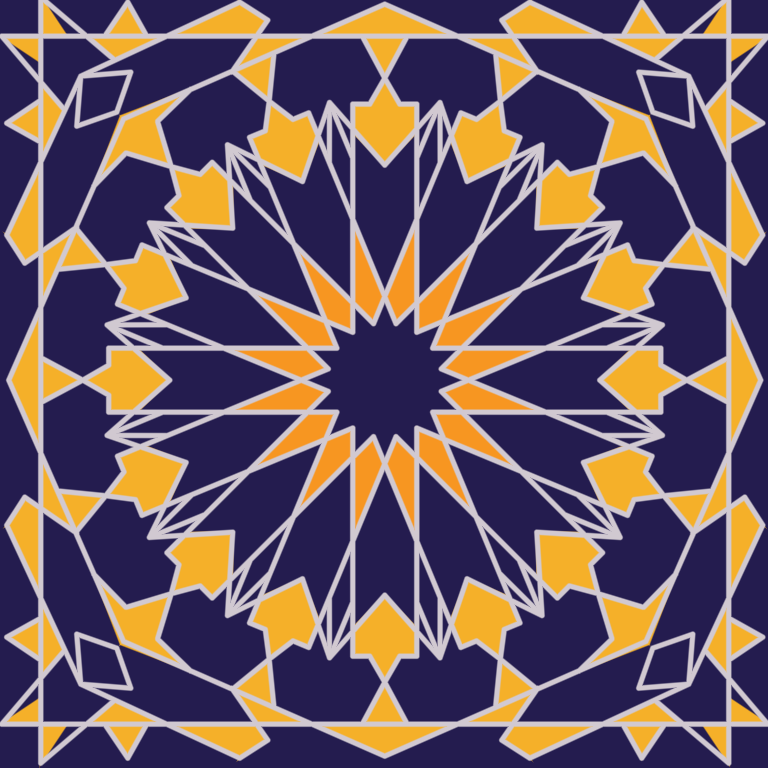
This pattern is drawn by a three.js fragment shader. Its source:

```glsl
// Draws a sixteen-fold star rosette with corner strapwork in navy, amber and silver.
varying vec2 vUv;

const float PI = 3.14159265;
const float SOFT = 0.010;
const float STRAP = 0.026;
const vec3 NAVY = vec3(0.14, 0.11, 0.31);
const vec3 AMBER = vec3(0.96, 0.69, 0.16);
const vec3 ORANGE = vec3(0.97, 0.59, 0.13);
const vec3 SILVER = vec3(0.82, 0.79, 0.82);

float segment(vec2 p, vec2 a, vec2 b) {
  vec2 ab = b - a;
  return length(p - a - ab * clamp(dot(p - a, ab) / dot(ab, ab), 0.0, 1.0));
}

float side(vec2 p, vec2 a, vec2 b) {
  vec2 e = normalize(b - a);
  return e.y * (p.x - a.x) - e.x * (p.y - a.y);
}

// Signed distance bound of a triangle, either winding
float tri(vec2 p, vec2 a, vec2 b, vec2 c) {
  float s = side(c, a, b) < 0.0 ? 1.0 : -1.0;
  return max(s * side(p, a, b), max(s * side(p, b, c), s * side(p, c, a)));
}

// Slight overlap closes the seams between joined triangles
float fill(float d) {
  return 1.0 - smoothstep(0.0, 0.02, d);
}

// Mirror into one half sector; the sector axis becomes +x
vec2 foldSector(vec2 p, float count) {
  float wedge = 2.0 * PI / count;
  float angle = abs(mod(atan(p.y, p.x) + 0.5 * wedge, wedge) - 0.5 * wedge);
  return length(p) * vec2(cos(angle), sin(angle));
}

// Arrowheads and the narrow star tips between cells
float arrowFill(vec2 q) {
  float d = tri(q, vec2(2.15, 0.0), vec2(2.48, 0.32), vec2(2.76, 0.0));
  d = min(d, tri(q, vec2(2.48, 0.32), vec2(2.76, 0.32), vec2(2.76, 0.0)));
  d = min(d, tri(q, vec2(2.76, 0.0), vec2(2.76, 0.15), vec2(3.02, 0.0)));
  return min(d, tri(q, vec2(3.02, 0.0), vec2(3.43, 0.22), vec2(3.44, 0.0)));
}

float rosetteLines(vec2 q) {
  vec2 spike = vec2(2.776, 0.552);
  vec2 kiteTip = vec2(1.61, 0.32);
  vec2 crossing = vec2(0.836, 0.0);
  // Petal straps down to the central star
  float d = segment(q, vec2(2.76, 0.32), kiteTip);
  d = min(d, segment(q, kiteTip, crossing));
  d = min(d, segment(q, crossing, vec2(0.565, 0.112)));
  // Spikes and arrow outline
  d = min(d, segment(q, spike, vec2(2.15, 0.0)));
  d = min(d, segment(q, spike, vec2(2.22, 0.32)));
  d = min(d, segment(q, vec2(2.76, 0.32), vec2(2.76, 0.15)));
  d = min(d, segment(q, vec2(2.76, 0.15), vec2(3.02, 0.0)));
  return min(d, segment(q, vec2(3.02, 0.0), vec2(3.43, 0.22)));
}

// Amber parts of the square frame, in one octant
float frameFill(vec2 o) {
  vec2 bend = vec2(2.59, 2.27);
  vec2 heart = vec2(2.64, 2.64);
  float d = tri(o, vec2(3.44, 0.0), vec2(3.76, 0.0), vec2(3.44, 0.73));
  d = min(d, tri(o, vec2(3.44, 0.73), vec2(3.44, 1.28), vec2(3.08, 1.53)));
  d = min(d, tri(o, bend, vec2(2.91, 1.94), heart));
  d = min(d, tri(o, bend, heart, vec2(2.13, 2.13)));
  // Arm end, small star and corner point
  d = min(d, tri(o, vec2(3.44, 2.18), vec2(3.78, 1.45), vec2(3.44, 1.28)));
  d = min(d, tri(o, vec2(3.78, 1.45), vec2(3.60, 1.17), vec2(3.44, 1.28)));
  d = min(d, tri(o, vec2(3.44, 2.38), vec2(3.78, 2.57), vec2(3.44, 2.80)));
  d = min(d, tri(o, vec2(3.44, 2.18), vec2(3.20, 2.70), vec2(3.44, 2.95)));
  return min(d, tri(o, vec2(3.44, 3.18), vec2(3.83, 3.44), vec2(3.44, 3.44)));
}

float frameLines(vec2 o) {
  vec2 corner = vec2(3.44, 3.44);
  vec2 armEnd = vec2(3.78, 1.45);
  vec2 armHeel = vec2(3.60, 1.17);
  vec2 kiteSide = vec2(3.08, 2.54);
  vec2 starTip = vec2(3.78, 2.57);
  // Border and the long slanted strap
  float d = segment(o, vec2(3.44, 0.0), corner);
  d = min(d, segment(o, corner, vec2(3.83, 3.44)));
  d = min(d, segment(o, vec2(3.76, 0.0), vec2(2.60, 2.64)));
  d = min(d, segment(o, vec2(2.59, 2.27), vec2(2.91, 1.94)));
  // Corner arm
  d = min(d, segment(o, armEnd, vec2(3.04, 3.04)));
  d = min(d, segment(o, armEnd, armHeel));
  d = min(d, segment(o, armHeel, vec2(3.08, 1.53)));
  // Corner kite, point and small star
  d = min(d, segment(o, kiteSide, vec2(2.68, 2.68)));
  d = min(d, segment(o, kiteSide, vec2(3.04, 3.04)));
  d = min(d, segment(o, vec2(3.20, 2.70), vec2(3.83, 3.44)));
  d = min(d, segment(o, starTip, vec2(3.44, 2.38)));
  return min(d, segment(o, starTip, vec2(3.44, 2.80)));
}

void main() {
  vec2 p = (vUv - vec2(0.501, 0.505)) * 7.68;
  vec2 sector = foldSector(p, 16.0);
  vec2 octant = vec2(max(abs(p.x), abs(p.y)), min(abs(p.x), abs(p.y)));
  float kite = tri(sector, vec2(0.565, 0.112), vec2(0.836, 0.0), vec2(1.61, 0.32));
  float straps = min(rosetteLines(sector), frameLines(octant));

  vec3 color = mix(NAVY, AMBER, fill(min(arrowFill(sector), frameFill(octant))));
  color = mix(color, ORANGE, fill(kite));
  color = mix(color, SILVER, 1.0 - smoothstep(STRAP - SOFT, STRAP + SOFT, straps));
  gl_FragColor = vec4(color, 1.0);
}
```
